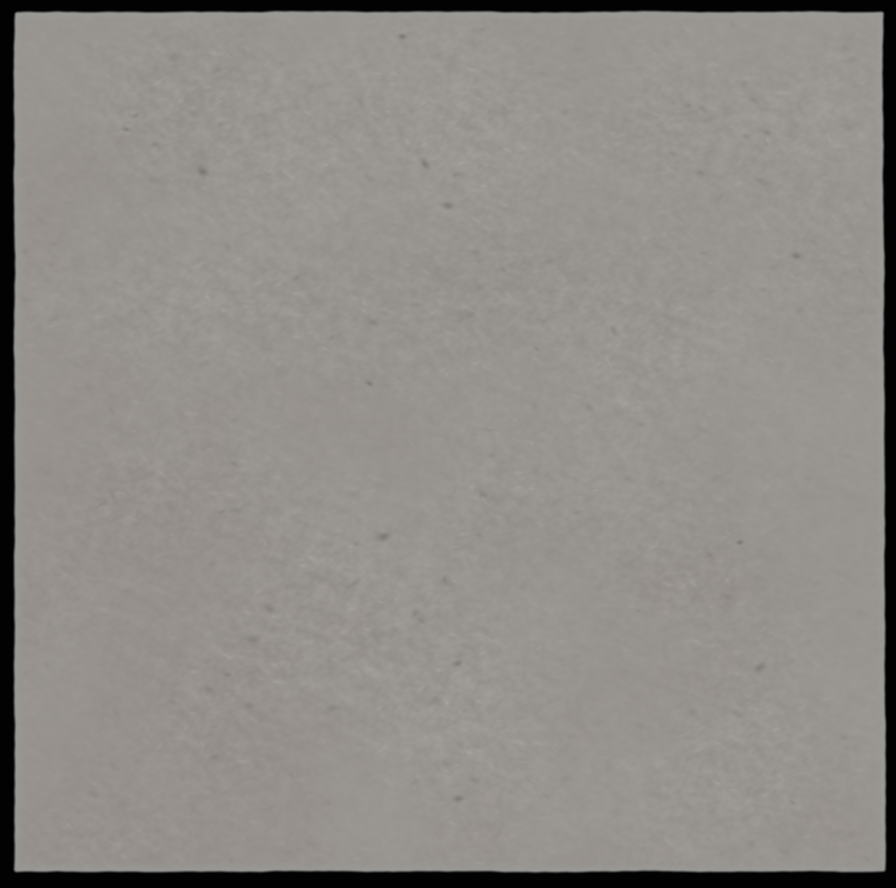
This texture is drawn by a WebGL 2 fragment shader. Its source:

```glsl
#version 300 es
precision highp float;
// A matt grey stone tile on black, with slightly uneven edges and a cool pale rim.
// Layers of gradient noise give clouds and fine slanted grain; cells with
// randomly turned soft ellipses scatter pale flecks and dark specks over it.

uniform vec2 u_resolution;
out vec4 fragColor;

const vec3 WARM_GREY = vec3(0.588, 0.569, 0.549);
const vec3 COOL_GREY = vec3(0.606, 0.595, 0.577);
const vec3 RIM_GREY = vec3(0.600, 0.606, 0.600);
const vec3 BACKDROP = vec3(0.006);
const vec2 TILE_MIN = vec2(0.0160, 0.0185);
const vec2 TILE_MAX = vec2(0.9870, 0.9868);
const float EDGE_SOFTNESS = 0.0022;
const float EDGE_WOBBLE = 0.0014;
const float RIM_WIDTH = 0.0055;
const float CLOUD_CONTRAST = 0.020;
const float GRAIN_CONTRAST = 0.034;
const float FLECK_CONTRAST = 0.030;
const float SPECK_CONTRAST = 0.045;
const float BLOT_CONTRAST = 0.100;

// Integer hash: two random values from 0 to 1 for each lattice cell
vec2 hash2(vec2 cell) {
    uvec2 q = uvec2(ivec2(cell) + 4096);
    uint n = q.x * 1597334677u ^ q.y * 3812015801u;
    n = (n ^ (n >> 15)) * 2246822519u;
    n = (n ^ (n >> 13)) * 3266489917u;
    n ^= n >> 16;
    return vec2(n & 65535u, n >> 16) / 65535.0;
}

float cornerSlope(vec2 cell, vec2 offset) {
    float angle = 6.28319 * hash2(cell).x;
    return dot(vec2(cos(angle), sin(angle)), offset);
}

float gradientNoise(vec2 p) {
    vec2 i = floor(p), f = p - i;
    vec2 w = f * f * f * (f * (f * 6.0 - 15.0) + 10.0);
    vec2 e = vec2(1.0, 0.0);
    float low = mix(cornerSlope(i, f), cornerSlope(i + e, f - e), w.x);
    float high = mix(cornerSlope(i + e.yx, f - e.yx), cornerSlope(i + 1.0, f - 1.0), w.x);
    return mix(low, high, w.y);
}

vec2 turn(vec2 p, float angle) {
    float c = cos(angle), s = sin(angle);
    return vec2(c * p.x + s * p.y, c * p.y - s * p.x);
}

// Soft ellipses, at most one per cell; size is in cells, chance is the filled share
float scatter(vec2 p, vec2 size, float chance, float seed) {
    vec2 home = floor(p);
    float sum = 0.0;
    for (int y = -1; y <= 1; y++) {
        for (int x = -1; x <= 1; x++) {
            vec2 cell = home + vec2(x, y);
            vec2 place = hash2(cell + seed);
            vec2 traits = hash2(cell + seed + 571.0);
            vec2 d = turn(p - cell - place, (place.x + place.y - 1.0) * 1.1 - 0.2);
            d /= size * mix(0.6, 1.2, traits.y);
            sum += step(traits.x, chance) * exp(-2.0 * dot(d, d));
        }
    }
    return sum;
}

// Signed distance to the tile, negative inside, with wavy sides
float tileDistance(vec2 uv) {
    vec2 wobble = vec2(gradientNoise(vec2(uv.y * 19.0, 3.4)),
                       gradientNoise(vec2(uv.x * 19.0, 8.6)));
    wobble += 0.5 * vec2(gradientNoise(vec2(uv.y * 70.0, 15.3)),
                         gradientNoise(vec2(uv.x * 70.0, 21.7)));
    uv += EDGE_WOBBLE * wobble;
    uv.x += 0.003 * (uv.y - 0.5) * smoothstep(0.0, 1.0, uv.x);
    vec2 d = max(TILE_MIN - uv, uv - TILE_MAX);
    return length(max(d + 0.003, 0.0)) + min(max(d.x, d.y) + 0.003, 0.0) - 0.003;
}

vec3 stone(vec2 p) {
    // Broad tone, cooler towards the upper right
    float cloud = gradientNoise(p * 3.2 + 5.0) + 0.6 * gradientNoise(p * 8.0 + 31.0)
                + 0.4 * gradientNoise(p * 19.0 + 47.0);
    float coolness = 0.32 + 0.35 * (p.x - 0.5) + 0.45 * (p.y - 0.5) + 0.35 * cloud;
    vec3 colour = mix(WARM_GREY, COOL_GREY, clamp(coolness, 0.0, 1.0));

    // Fine grain, drawn out along a shallow slant and stronger in patches
    vec2 q = turn(p, -0.35);
    float patches = smoothstep(-0.45, 0.45, gradientNoise(p * 5.0 + 73.0));
    float inner = smoothstep(0.0, 0.18, 0.53 - max(abs(p.x - 0.5), abs(p.y - 0.5)));
    float strength = mix(0.45, 1.15, patches) * mix(0.5, 1.0, inner);
    float grain = 0.65 * gradientNoise(q * vec2(36.0, 52.0) + 11.0)
                + 0.80 * gradientNoise(q * vec2(78.0, 112.0) + 23.0)
                + 0.60 * gradientNoise(turn(p, 0.5) * vec2(135.0, 190.0) + 37.0);
    float tone = CLOUD_CONTRAST * 0.4 * cloud + GRAIN_CONTRAST * strength * grain;

    // Pale flecks, dark specks and a few stronger blots
    tone += FLECK_CONTRAST * strength * scatter(p * 44.0, vec2(0.36, 0.12), 0.32, 7.0);
    tone -= SPECK_CONTRAST * strength * scatter(p * 32.0, vec2(0.28, 0.15), 0.16, 101.0);
    tone -= BLOT_CONTRAST * scatter(p * 15.0, vec2(0.13, 0.08), 0.035, 211.0);
    return colour + tone;
}

void main() {
    vec2 uv = gl_FragCoord.xy / u_resolution;
    vec2 p = gl_FragCoord.xy / u_resolution.y;
    float d = tileDistance(uv);
    float rim = smoothstep(-2.0 * RIM_WIDTH, -0.4 * RIM_WIDTH, d);
    vec3 surface = mix(stone(p), RIM_GREY, 0.65 * rim);
    float soft = max(EDGE_SOFTNESS, 0.75 / u_resolution.y);
    float cover = 1.0 - smoothstep(-soft, soft, d);
    fragColor = vec4(mix(BACKDROP, surface, cover), 1.0);
}
```
